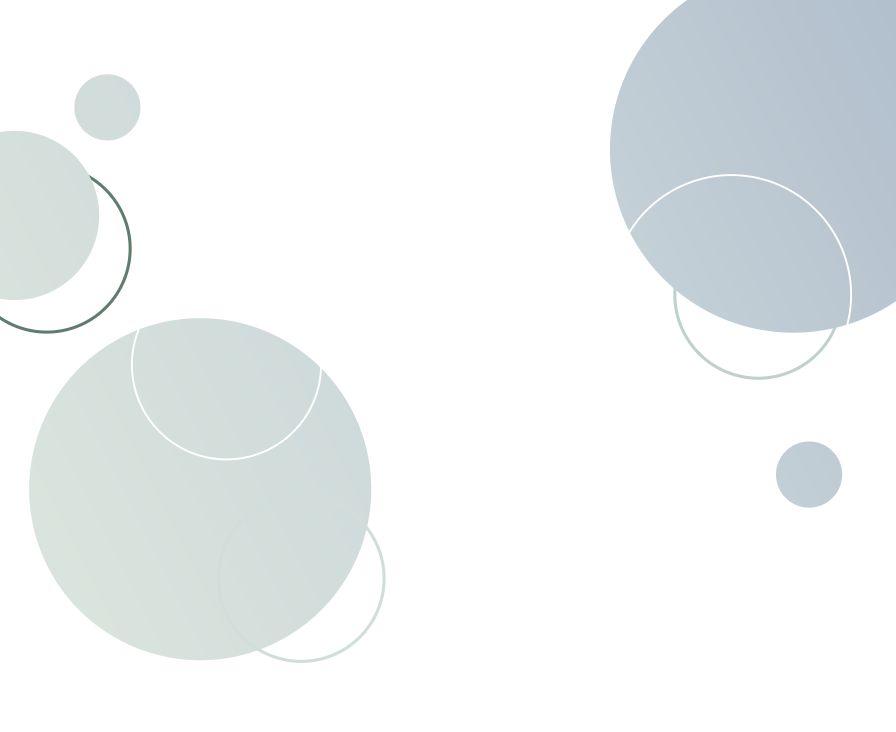
A WebGL 2 fragment shader for this background:

```glsl
#version 300 es
precision highp float;

uniform vec2 u_resolution;
out vec4 outColor;

const vec3 WHITE = vec3(1.0);
const vec3 PALE_GREEN = vec3(0.87, 0.91, 0.875);
const vec3 MIST = vec3(0.765, 0.815, 0.84);
const vec3 STEEL = vec3(0.70, 0.75, 0.805);
const vec3 FOREST = vec3(0.37, 0.49, 0.43);
const vec3 SAGE = vec3(0.75, 0.82, 0.80);
const vec3 PALE_SAGE = vec3(0.815, 0.867, 0.852);

// Antialiased coverage of a signed distance
float coverage(float dist, float pixel) {
    return clamp(0.5 - dist / pixel, 0.0, 1.0);
}

float disc(vec2 p, vec2 center, float radius, float pixel) {
    return coverage(length(p - center) - radius, pixel);
}

float ring(vec2 p, vec2 center, float radius, float width, float pixel) {
    return coverage(abs(length(p - center) - radius) - 0.5 * width, pixel);
}

// Diagonal blend shared by all filled discs
vec3 discColor(vec2 p) {
    float along = p.x + 0.5 * p.y;
    vec3 greenToMist = mix(PALE_GREEN, MIST, clamp(along / 1.21, 0.0, 1.0));
    return mix(greenToMist, STEEL, clamp((along - 1.21) / 0.49, 0.0, 1.0));
}

void main() {
    // Canvas height is one unit
    float pixel = 1.0 / u_resolution.y;
    vec2 p = gl_FragCoord.xy * pixel;
    float bold = 0.0042;
    float fine = 0.0026;
    vec3 fill = discColor(p);
    vec3 color = WHITE;

    // Rings behind the discs
    color = mix(color, FOREST, ring(p, vec2(0.0638, 0.6603), 0.1140, bold, pixel));
    color = mix(color, SAGE, ring(p, vec2(1.0359, 0.5973), 0.1140, bold, pixel));

    // Filled discs, merged into one mask
    float discs = disc(p, vec2(0.1467, 0.8533), 0.0452, pixel);
    discs = max(discs, disc(p, vec2(0.0199, 0.7057), 0.1156, pixel));
    discs = max(discs, disc(p, vec2(0.2735, 0.3317), 0.2337, pixel));
    discs = max(discs, disc(p, vec2(1.0837, 0.7959), 0.2504, pixel));
    discs = max(discs, disc(p, vec2(1.1053, 0.3517), 0.0452, pixel));
    color = mix(color, fill, discs);

    // Rings in front of the discs
    color = mix(color, WHITE, ring(p, vec2(0.3094, 0.5016), 0.1292, fine, pixel));
    color = mix(color, WHITE, ring(p, vec2(0.9992, 0.5973), 0.1635, fine, pixel));
    color = mix(color, PALE_SAGE, ring(p, vec2(0.4115, 0.2097), 0.1132, bold, pixel));

    outColor = vec4(color, 1.0);
}
```
